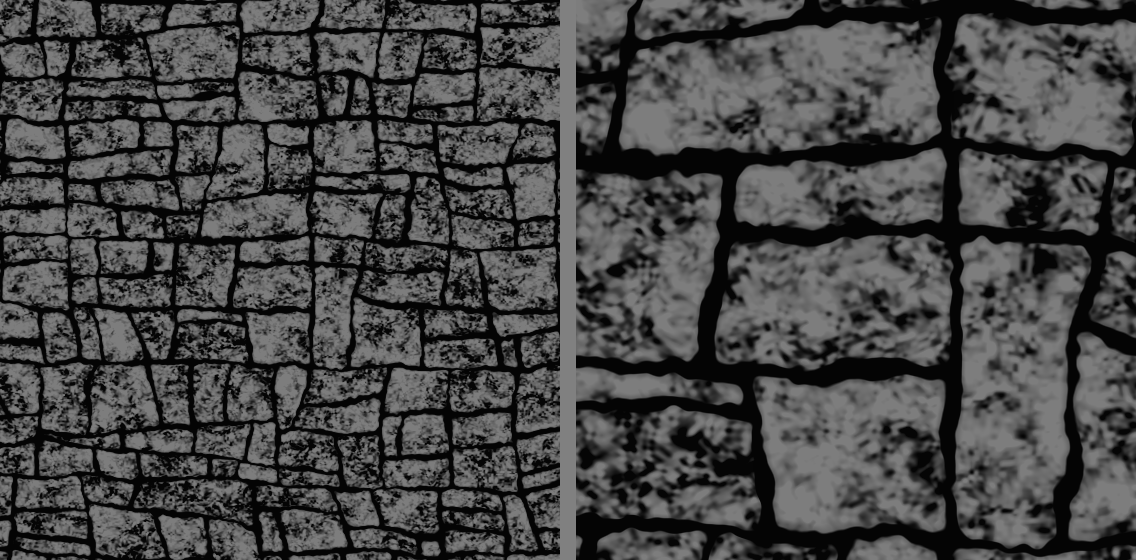
Left, the full canvas; right, a detail of the centre.
A WebGL 2 fragment shader for this texture:

```glsl
#version 300 es
precision highp float;
precision highp int;

uniform vec2 u_resolution;
out vec4 fragColor;

struct Stone { float gap; uint key; };

uint scramble(uint x) {
    x ^= x >> 16;
    x *= 0x7feb352du;
    x ^= x >> 15;
    x *= 0x846ca68bu;
    return x ^ (x >> 16);
}

float unitRandom(uint key) {
    return float(scramble(key) >> 8) / 16777216.0;
}

uint cellKey(vec2 cell, uint seed) {
    return scramble(uint(int(cell.x)) + scramble(uint(int(cell.y)) + seed));
}

float noise(vec2 p, uint seed) {
    vec2 cell = floor(p);
    vec2 f = p - cell;
    f = f * f * (3.0 - 2.0 * f);
    float a = unitRandom(cellKey(cell, seed));
    float b = unitRandom(cellKey(cell + vec2(1, 0), seed));
    float c = unitRandom(cellKey(cell + vec2(0, 1), seed));
    float d = unitRandom(cellKey(cell + vec2(1, 1), seed));
    return mix(mix(a, b, f.x), mix(c, d, f.x), f.y);
}

// Noise with zero mean and about unit deviation
float grain(vec2 p, uint seed) {
    return (noise(p, seed) - 0.5) / 0.21;
}

vec2 wobble(vec2 p, uint seed) {
    return vec2(noise(p, seed), noise(p, seed + 1u)) - 0.5;
}

float softMin(float a, float b) {
    float h = max(0.008 - abs(a - b), 0.0) / 0.008;
    return min(a, b) - h * h * 0.002;
}

// Staggered blocks, each split at random by leaning cuts
Stone layStone(vec2 p) {
    vec2 block = vec2(0.44, 0.215);
    float row = floor(p.y / block.y);
    p.x += block.x * unitRandom(uint(int(row)) + 71u);
    vec2 cell = vec2(floor(p.x / block.x), row);
    vec2 q = p - cell * block;
    vec2 lo = vec2(0.0), hi = block;
    vec2 border = min(q, block - q);
    float gap = softMin(border.x, border.y);
    uint key = cellKey(cell, 5u);

    for (int level = 0; level < 7; level++) {
        vec2 size = hi - lo;
        float r = unitRandom(key + 1u);
        if (size.x * size.y < mix(0.007, 0.024, r * r)) break;
        int axis = size.x > size.y * mix(1.1, 2.3, unitRandom(key + 2u)) ? 0 : 1;
        if (size[axis] < 0.08) break;
        float cut = mix(lo[axis], hi[axis], mix(0.23, 0.77, unitRandom(key + 3u)));
        float lean = (unitRandom(key + 4u) - 0.5) * (axis == 0 ? 0.65 : 0.22);
        vec2 fromCenter = q - 0.5 * (lo + hi);
        float side = q[axis] - cut - lean * fromCenter[1 - axis];
        gap = softMin(gap, abs(side) * inversesqrt(1.0 + lean * lean));
        if (side > 0.0) lo[axis] = cut;
        else hi[axis] = cut;
        key = scramble(key + (side > 0.0 ? 17u : 29u));
    }
    return Stone(gap, key);
}

// Mottled rock: faint patches under crisp grain, rougher where dark
float rockTone(vec2 p, uint key) {
    vec2 q = p * vec2(0.85, 1.0) + 9.0 * vec2(unitRandom(key + 6u), unitRandom(key + 7u));
    float turn = (unitRandom(key + 8u) - 0.5) * 1.4;
    q = mat2(cos(turn), sin(turn), -sin(turn), cos(turn)) * q;
    q += 0.005 * wobble(q * 60.0, 31u);
    float patches = 0.33 * grain(q * 20.0, 41u) + 0.4 * grain(q * 45.0, 42u);
    float detail = 0.45 * grain(q * 95.0, 43u) + 0.48 * grain(q * 180.0, 44u)
                 + 0.5 * grain(q * 320.0, 45u);
    float z = patches + detail * mix(1.3, 0.8, smoothstep(-0.8, 0.7, patches));
    z += 0.22 * (unitRandom(key + 9u) - 0.5);
    return clamp(0.39 + z * (z > 0.0 ? 0.085 : 0.19), 0.02, 0.49);
}

void main() {
    vec2 p = gl_FragCoord.xy / min(u_resolution.x, u_resolution.y);

    // Bent courses and chipped outlines
    vec2 bent = p + vec2(0.13, 0.07);
    bent += vec2(0.035, 0.05) * wobble(p * 3.5, 11u);
    bent += 0.016 * wobble(p * 13.0, 13u);
    bent += 0.006 * wobble(p * 38.0, 15u);
    bent += 0.004 * wobble(p * 120.0, 17u);
    Stone stone = layStone(bent);

    // Dark joints of uneven width
    float joint = 0.0014 + 0.0042 * noise(p * 24.0, 21u) + 0.0012 * noise(p * 200.0, 22u);
    float soft = 0.0004 + 0.5 / min(u_resolution.x, u_resolution.y);
    float face = smoothstep(-soft, soft, stone.gap - joint);
    float rim = mix(0.8, 1.0, smoothstep(0.0, 0.004, stone.gap - joint));
    float tone = mix(0.015, rockTone(p, stone.key) * rim, face);
    fragColor = vec4(vec3(tone), 1.0);
}
```
